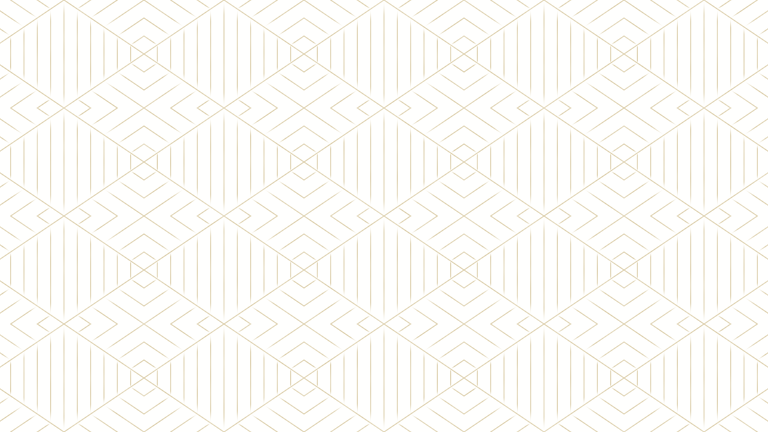
A WebGL 2 fragment shader for this pattern:

```glsl
#version 300 es
precision highp float;
// Thin gold lattice of wide rhombi on white, in two alternating kinds:
// one filled with upright strokes, the other with slanting strokes that
// mirror in both axes. Strokes taper like a fine brush.
uniform vec2 u_resolution;
out vec4 fragColor;

vec2 gradientAt(vec2 cell) {
    float angle = 6.2832 * fract(sin(dot(cell, vec2(127.1, 311.7))) * 43758.5);
    return vec2(cos(angle), sin(angle));
}

float gradientNoise(vec2 p) {
    vec2 i = floor(p), f = fract(p);
    vec2 u = f * f * (3.0 - 2.0 * f);
    float low = mix(dot(gradientAt(i), f),
                    dot(gradientAt(i + vec2(1, 0)), f - vec2(1, 0)), u.x);
    float high = mix(dot(gradientAt(i + vec2(0, 1)), f - vec2(0, 1)),
                     dot(gradientAt(i + vec2(1, 1)), f - vec2(1, 1)), u.x);
    return mix(low, high, u.y);
}

// Coverage of a line, also correct when thinner than one pixel
float lineCoverage(float dist, float halfWidth) {
    float pixel = 1.0 / u_resolution.y;
    float edge = clamp(0.5 + (halfWidth - dist) / pixel, 0.0, 1.0);
    return min(edge, 2.0 * halfWidth / pixel);
}

// Distance to the nearest integer
float toInteger(float v) {
    return abs(fract(v + 0.5) - 0.5);
}

void main() {
    // Canvas heights, measured from the centre
    vec2 p = (gl_FragCoord.xy - 0.5 * u_resolution) / u_resolution.y;

    // Nearest rhombus, folded to one quarter with x + y <= 1
    vec2 halfSize = vec2(0.1852, 0.125);
    vec2 q = p / (2.0 * halfSize);
    vec2 c = abs(2.0 * fract(q + vec2(0.5, 0.0)) - 1.0);
    bool isUpright = c.x + c.y <= 1.0;
    if (!isUpright) c = abs(2.0 * fract(q + vec2(0.0, 0.5)) - 1.0);
    float slopeScale = length(1.0 / halfSize);

    // Rhombus outline
    float outline = lineCoverage((1.0 - c.x - c.y) / slopeScale, 0.0012);

    // Strokes: distance across them, and place along them (1 at the outline)
    float dist, along;
    if (isUpright) {
        dist = toInteger(c.x * 6.0) / 6.0 * halfSize.x;
        along = c.y / max(1.0 - c.x, 0.001);
    } else {
        float across = c.x - c.y;
        dist = toInteger(across * 3.0) / 3.0 / slopeScale;
        along = (c.x + c.y - abs(across)) / max(1.0 - abs(across), 0.001);
    }
    float body = smoothstep(1.0, 0.7, along);
    float hatch = body * lineCoverage(dist, 0.0007 + 0.0005 * body);

    // Uneven gold ink on white
    float ink = max(0.72 * outline, 0.72 * hatch);
    ink *= 0.95 + 0.25 * gradientNoise(p * 28.0);
    vec3 paper = vec3(1.0, 1.0, 0.995);
    vec3 gold = vec3(0.82, 0.75, 0.57);
    fragColor = vec4(mix(paper, gold, clamp(ink, 0.0, 1.0)), 1.0);
}
```
